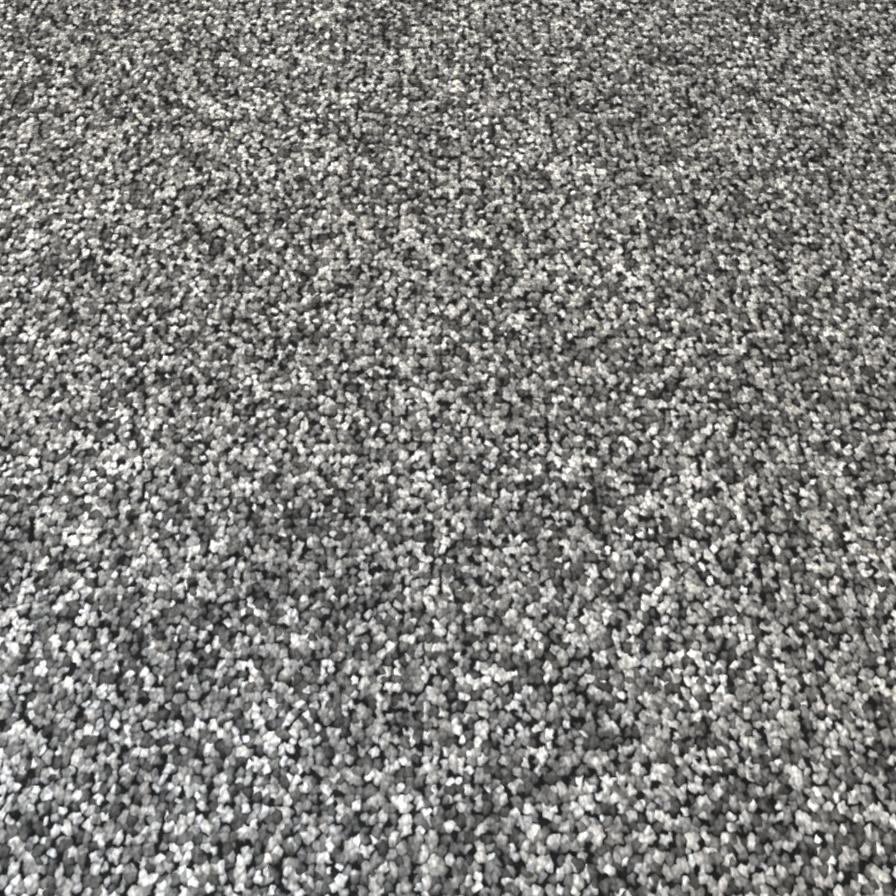
Reproduce this texture procedurally as a Shadertoy shader.

```glsl
// Grey cut-pile carpet of speckled tufts, receding in gentle perspective.

const float NEAR_TUFT = 0.0100;   // tuft width at the lower edge
const float FAR_TUFT = 0.0058;    // tuft width at the upper edge
const float DEPTH = 2.0;          // row density along the view
const float SOFTNESS = 0.0027;    // width of the lens blur
const int TAPS = 3;               // blur samples per axis
const float DARK_YARN = 0.34;
const float LIGHT_YARN = 1.03;
const float YARN_BIAS = 1.15;     // above one favours dark yarn
const float GAP_TONE = 0.14;      // shadow between tufts
const float EDGE_SHADE = 0.42;
const float SIDE_LIGHT = 0.18;
const float RAGGEDNESS = 0.45;    // bending of the tuft outlines
const float FIBRE_CONTRAST = 0.30;
const vec2 TUFT_RADII = vec2(0.56, 0.78);
const vec3 WARM_TINT = vec3(1.012, 1.0, 0.975);
const vec3 COOL_TINT = vec3(0.992, 1.0, 1.010);

vec3 hash3(vec2 cell) {
    vec3 q = fract(cell.xyx * vec3(0.1031, 0.1030, 0.0973));
    q += dot(q, q.yxz + 33.33);
    return fract((q.xxy + q.yzz) * q.zyx);
}

float cornerSlope(vec2 cell, vec2 offset) {
    float angle = 6.2832 * hash3(cell + 517.0).x;
    return dot(vec2(cos(angle), sin(angle)), offset);
}

float gradientNoise(vec2 p) {
    vec2 i = floor(p), f = p - i;
    vec2 u = f * f * f * (f * (f * 6.0 - 15.0) + 10.0);
    vec2 e = vec2(1.0, 0.0);
    float low = mix(cornerSlope(i, f), cornerSlope(i + e, f - e), u.x);
    float high = mix(cornerSlope(i + e.yx, f - e.yx), cornerSlope(i + 1.0, f - 1.0), u.x);
    return mix(low, high, u.y);
}

// Canvas position to carpet plane, one unit per tuft
vec2 carpetPlane(vec2 uv) {
    float width = mix(NEAR_TUFT, FAR_TUFT, uv.y);
    return vec2((uv.x - 0.5) / width, DEPTH / width) + 300.0;
}

// Topmost of the overlapping tufts around a point
vec3 tuftColor(vec2 p) {
    vec2 home = floor(p);
    float topHeight = -1.0;
    vec3 color = vec3(GAP_TONE);
    for (int y = -1; y <= 1; y++)
    for (int x = -1; x <= 1; x++) {
        vec2 cell = home + vec2(x, y);
        vec3 place = hash3(cell);
        vec3 yarn = hash3(cell + 91.0);
        vec2 d = p - cell - 0.5 - 0.75 * (place.xy - 0.5);
        float lean = 2.4 * (place.z - 0.5);
        float c = cos(lean), s = sin(lean);
        vec2 q = vec2(c * d.x - s * d.y, s * d.x + c * d.y);
        q /= TUFT_RADII * mix(0.72, 1.15, yarn.y);
        float r2 = dot(q, q);
        float height = 0.9 * yarn.z + 1.0 - r2;
        if (r2 < 1.0 && height > topHeight) {
            topHeight = height;
            float tone = mix(DARK_YARN, LIGHT_YARN, pow(yarn.x, YARN_BIAS));
            tone *= 1.0 - EDGE_SHADE * r2 + SIDE_LIGHT * dot(q, vec2(-0.5, 0.85));
            color = tone * mix(COOL_TINT, WARM_TINT, yarn.y);
        }
    }
    return color;
}

void mainImage(out vec4 fragColor, in vec2 fragCoord) {
    vec2 uv = fragCoord / iResolution.xy;

    // Ragged tufts, softened over a small square
    vec3 color = vec3(0.0);
    for (int y = 0; y < TAPS; y++)
    for (int x = 0; x < TAPS; x++) {
        vec2 tap = (vec2(x, y) + 0.5) / float(TAPS) - 0.5;
        vec2 p = carpetPlane(uv + tap * SOFTNESS);
        vec2 bend = vec2(gradientNoise(p * 1.4), gradientNoise(p * 1.4 + 70.0));
        color += tuftColor(p + RAGGEDNESS * bend);
    }
    color /= float(TAPS * TAPS);

    // Fibres within the tufts
    vec2 plane = carpetPlane(uv);
    color *= 1.0 + FIBRE_CONTRAST * gradientNoise(plane * vec2(2.3, 1.9) + 20.0);

    // Trodden patches and uneven pile
    float patches = 0.13 * gradientNoise(plane * vec2(0.050, 0.036));
    patches += 0.18 * gradientNoise(plane * 0.15 + 40.0);
    patches += 0.14 * gradientNoise(plane * 0.37 + 80.0);
    color *= 1.0 + patches;

    // Room light from the left, cooler in the near left corner
    color *= 1.03 + 0.10 * (0.5 - uv.x);
    float coolness = smoothstep(0.9, 0.1, length(uv * vec2(0.7, 1.0)));
    color *= mix(WARM_TINT, COOL_TINT, coolness);

    fragColor = vec4(clamp(color, 0.0, 1.0), 1.0);
}
```
